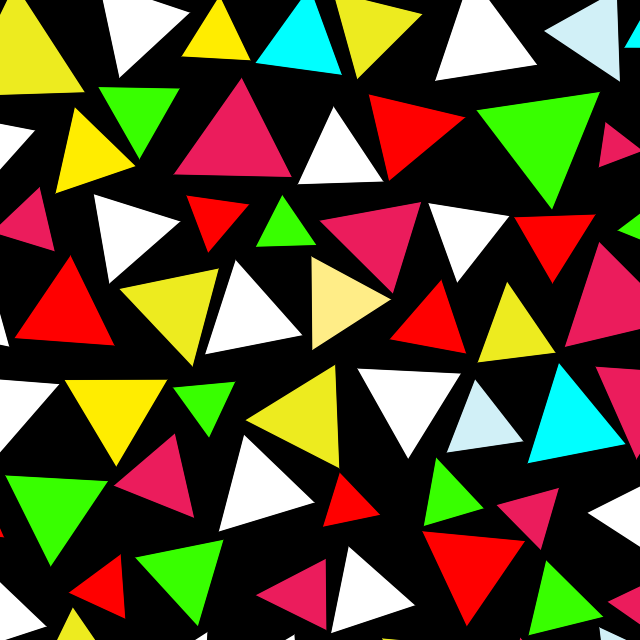
Give the GLSL for this pattern, as a Shadertoy shader.

```glsl
vec3 walls[25]; // normal and distance of each border around a site

vec2 hash2(vec2 p) {
    return fract(sin(vec2(dot(p, vec2(127.1, 311.7)), dot(p, vec2(269.5, 183.3)))) * 43758.5453);
}

// Scattered site: position in xy, weight in z (heavy sites claim more space)
vec3 site(vec2 id) {
    vec2 jitter = 0.5 * (hash2(id) - 0.5);
    float h = hash2(id + 41.3).x;
    return vec3(id + vec2(0.25 + 0.5 * mod(id.y, 2.0), 0.5) + jitter, 0.5 * h * h);
}

// Largest triangle radius that fits between the walls for a centre and angle
float fitRadius(vec3 pose, float width) {
    vec2 axis = vec2(cos(pose.z), sin(pose.z));
    float radius = 0.85;
    for (int i = 0; i < 25; i++) {
        vec2 n = walls[i].xy;
        float along = dot(n, axis);
        float across = abs(n.x * axis.y - n.y * axis.x);
        float support = max(along, 0.866 * width * across - 0.5 * along);
        radius = min(radius, (walls[i].z - dot(n, pose.xy)) / support);
    }
    return radius;
}

// Isosceles triangle pointing along +x
float triangleDistance(vec2 p, float radius, float width) {
    vec2 sideNormal = normalize(vec2(0.866 * width, 1.5));
    return max(-p.x - 0.5 * radius, dot(vec2(p.x - radius, abs(p.y)), sideNormal));
}

vec3 palette(float t) {
    if (t < 0.235) return vec3(1.0);
    if (t < 0.440) return vec3(0.92, 0.11, 0.36);
    if (t < 0.540) return vec3(0.93, 0.92, 0.12);
    if (t < 0.720) return vec3(0.22, 1.0, 0.0);
    if (t < 0.775) return vec3(0.0, 1.0, 1.0);
    if (t < 0.895) return vec3(1.0, 0.0, 0.0);
    if (t < 0.950) return vec3(1.0, 0.93, 0.0);
    if (t < 0.985) return vec3(0.82, 0.94, 0.97);
    return vec3(1.0, 0.93, 0.53);
}

void mainImage(out vec4 fragColor, in vec2 fragCoord) {
    float cells = 7.0;
    vec2 p = cells * fragCoord / iResolution.y;
    float pixel = cells / iResolution.y;

    // Site whose territory holds this point
    vec2 id = floor(p);
    float nearest = 1e3;
    for (int i = 0; i < 25; i++) {
        vec2 other = floor(p) + vec2(i % 5 - 2, i / 5 - 2);
        vec3 s = site(other);
        float power = dot(p - s.xy, p - s.xy) - s.z;
        if (power < nearest) {
            nearest = power;
            id = other;
        }
    }

    // Borders of the territory, pulled in to leave a gap
    vec3 home = site(id);
    for (int i = 0; i < 25; i++) {
        vec3 s = site(id + vec2(i % 5 - 2, i / 5 - 2));
        vec2 delta = s.xy - home.xy;
        float d = length(delta);
        walls[i] = i == 12 ? vec3(1.0, 0.0, 9.0)
                           : vec3(delta / d, 0.5 * (d + (home.z - s.z) / d) - 0.02);
    }

    // Nudge the triangle at random, keeping each move that lets it grow
    vec2 traits = hash2(id + 17.7);
    float width = mix(0.86, 1.08, traits.x);
    vec3 pose = vec3(0.0, 0.0, 6.2832 * traits.y);
    float radius = fitRadius(pose, width);
    for (int i = 0; i < 44; i++) {
        float k = float(i);
        vec2 shift = hash2(id + k * vec2(0.37, 0.71) + 5.1) - 0.5;
        float turn = hash2(id + k * vec2(0.53, 0.29) + 9.4).x - 0.5;
        vec3 trial = pose + vec3(0.6 * shift, 2.4 * turn) / (1.0 + 0.12 * k);
        float size = fitRadius(trial, width);
        if (size > radius) {
            radius = size;
            pose = trial;
        }
    }

    // Draw in the local frame of the triangle
    vec2 q = p - home.xy - pose.xy;
    float c = cos(pose.z), s = sin(pose.z);
    q = vec2(c * q.x + s * q.y, c * q.y - s * q.x);
    float d = triangleDistance(q, radius, width);
    float ink = (1.0 - smoothstep(-0.6 * pixel, 0.6 * pixel, d)) * step(0.0, radius);

    // Evenly spread shares of the palette
    float tone = fract(dot(id, vec2(0.755, 0.57)) + 0.1 * hash2(id + 73.9).x);
    fragColor = vec4(palette(tone) * ink, 1.0);
}
```
